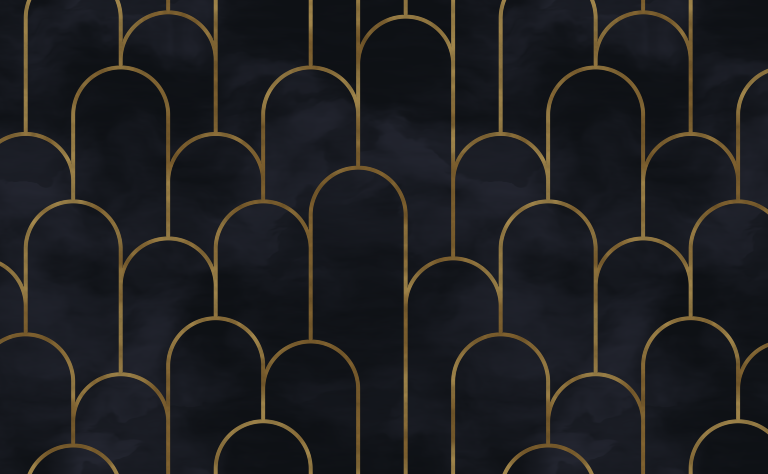
Reproduce this pattern procedurally as a WebGL 2 fragment shader.

```glsl
#version 300 es
precision highp float;

uniform vec2 u_resolution;
out vec4 outColor;

// Lengths are in arch radii; arches stand one radius apart
const float COLUMNS = 16.17;      // radii across the canvas
const float TILE = 10.0;          // repeat in both directions
const float FIRST_COLUMN = 0.541;
const float HALF_LINE = 0.042;

const vec3 INK = vec3(0.056, 0.067, 0.084);
const vec3 SMOKE = vec3(0.137, 0.146, 0.188);
const vec3 BRONZE = vec3(0.46, 0.35, 0.17);
const vec3 PALE_GOLD = vec3(0.59, 0.49, 0.275);

// Heights of the two arch crowns in each column, measured downwards
const vec2 CROWNS[10] = vec2[10](
    vec2(2.82, 7.04), vec2(4.24, 9.38), vec2(1.42, 7.88), vec2(0.26, 5.02),
    vec2(2.82, 6.70), vec2(4.24, 8.87), vec2(1.42, 7.19), vec2(3.53, 3.53),
    vec2(0.35, 0.35), vec2(5.44, 5.44));

float hash(vec2 p) {
    vec3 q = fract(p.xyx * vec3(0.1031, 0.1030, 0.0973));
    q += dot(q, q.yzx + 33.33);
    return fract((q.x + q.y) * q.z);
}

// Value noise that wraps after period cells
float noise(vec2 p, vec2 period) {
    vec2 i = floor(p);
    vec2 f = p - i;
    f = f * f * (3.0 - 2.0 * f);
    vec2 a = mod(i, period);
    vec2 b = mod(i + 1.0, period);
    return mix(mix(hash(a), hash(vec2(b.x, a.y)), f.x),
               mix(hash(vec2(a.x, b.y)), hash(b), f.x), f.y);
}

// Layered noise with a whole number of cells per tile
float fbm(vec2 p, vec2 cells, float seed) {
    float sum = 0.0;
    float weight = 0.5;
    for (int i = 0; i < 5; i++) {
        sum += weight * noise(p / TILE * cells + seed, cells);
        cells *= 2.0;
        weight *= 0.5;
    }
    return sum / 0.97;
}

// Signed distance to an endless arch; p.y is the drop below its crown
float archDistance(vec2 p) {
    return length(vec2(p.x, min(p.y - 1.0, 0.0))) - 1.0;
}

// Outlines of the arches, each hiding those that start higher up
float archLines(vec2 p, float halfLine, float blur) {
    float drops[6];
    float dists[6];
    float nearest = floor(p.x + 0.5);
    for (int i = 0; i < 6; i++) {
        float column = nearest + float(i / 2) - 1.0;
        float crown = CROWNS[int(mod(column, TILE))][i % 2];
        drops[i] = mod(p.y - crown + 0.5, TILE) - 0.5;
        dists[i] = archDistance(vec2(p.x - column, drops[i]));
    }
    float lines = 0.0;
    for (int i = 0; i < 6; i++) {
        float ink = 1.0 - smoothstep(halfLine - blur, halfLine + blur, abs(dists[i]));
        for (int j = 0; j < 6; j++) {
            if (drops[j] < drops[i]) {
                ink *= smoothstep(-blur, blur, dists[j]);
            }
        }
        lines = max(lines, ink);
    }
    return lines;
}

// Smoky wash with brushed streaks and one calm dark region per tile
vec3 washColor(vec2 p) {
    vec2 warp = vec2(fbm(p, vec2(5.0, 7.0), 3.0), fbm(p, vec2(6.0, 9.0), 8.0)) - 0.5;
    vec2 q = p + 1.5 * warp;
    float cloud = smoothstep(0.30, 0.76, fbm(q, vec2(4.0, 6.0), 17.0));
    float stain = smoothstep(0.53, 0.58, fbm(q, vec2(3.0, 9.0), 29.0));
    float streak = fbm(p + 0.3 * warp, vec2(12.0, 64.0), 5.0) - 0.5;
    vec2 fromCalm = mod(p - vec2(7.1, 7.2) + 0.5 * TILE, TILE) - 0.5 * TILE;
    float calm = exp(-dot(fromCalm, fromCalm) / 9.0);
    float smoke = cloud * (1.0 - 0.35 * stain) * (1.0 - 0.7 * calm) + 0.22 * streak;
    return mix(INK, SMOKE, clamp(smoke, 0.0, 1.0));
}

// Brushed metal, unevenly worn
vec3 goldColor(vec2 p) {
    float sheen = smoothstep(0.3, 0.7, fbm(p, vec2(10.0, 10.0), 41.0));
    float wear = fbm(p, vec2(60.0, 60.0), 13.0) - 0.5;
    return mix(BRONZE, PALE_GOLD, sheen) * (1.0 + 0.3 * wear);
}

void main() {
    float unit = COLUMNS / u_resolution.x;
    vec2 p = vec2(gl_FragCoord.x, u_resolution.y - gl_FragCoord.y) * unit;
    p.x -= FIRST_COLUMN;
    float lines = archLines(p, HALF_LINE, 0.6 * unit);
    outColor = vec4(mix(washColor(p), goldColor(p), lines), 1.0);
}
```
